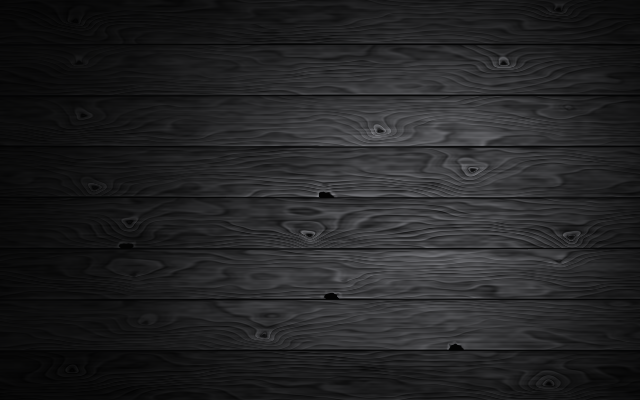
A Shadertoy shader for this texture:

```glsl
// Eight dark charred boards under a soft off-centre light. Grain lines are
// contours of a height field: layered sines bent into rings by hashed knots.
// Stretched noise adds fibres; thin seams and chipped holes part the boards.

const float BOARD_HEIGHT = 0.1275;      // in canvas heights
const float BOARD_SHIFT  = 0.004;       // part of the lowest board cut off
const float SEAM_HALF    = 0.0013;
const float GRAIN_LINES  = 9.0;         // contours across one board
const float GRAIN_DEPTH  = 0.23;
const float FIBRE_DEPTH  = 0.40;
const float KNOT_SPACING = 0.53;
const float KNOT_REACH   = 0.046;
const float KNOT_LIFT    = 5.5;         // contours added at a knot centre
const float CHIP_CHANCE  = 0.6;
const vec2  LIGHT_CENTRE = vec2(1.10, 0.46);
const vec2  LIGHT_WIDTH  = vec2(0.66, 0.47);
const float LIGHT_RIGHT  = 0.43;        // tighter falloff on the right
const float AMBIENT      = 0.022;
const float LIGHT_GAIN   = 0.275;
const vec3  WOOD_TINT    = vec3(0.98, 0.985, 1.02);
const vec3  SEAM_COLOUR  = vec3(0.010, 0.011, 0.013);
const float TAU          = 6.2831853;

float hash(vec2 p) {
    return fract(sin(dot(p, vec2(127.1, 311.7))) * 43758.545);
}

float noise(vec2 p) {
    vec2 i = floor(p), f = fract(p);
    f = f * f * (3.0 - 2.0 * f);
    return mix(mix(hash(i), hash(i + vec2(1, 0)), f.x),
               mix(hash(i + vec2(0, 1)), hash(i + vec2(1, 1)), f.x), f.y);
}

float bump(float x, float width) {
    return exp(-x * x / (width * width));
}

// Layered sines, long in x, that make arches and islands in the grain
float grainWarp(float x, float across, float seed) {
    float sum = 0.0, amp = 1.7;
    vec2 freq = vec2(4.2, 4.6);
    for (int i = 0; i < 4; i++) {
        float phase = seed * (3.7 + float(i));
        float bend = 1.3 * sin(2.7 * across + phase);
        sum += amp * sin(freq.x * x + phase + bend) * cos(freq.y * across + phase * 1.6);
        freq *= vec2(2.1, 1.35);
        amp *= 0.5;
    }
    return sum;
}

// x: nearness, y: dark eye, z: pale halo, summed over a board's knots
vec3 knots(vec2 local, float board) {
    vec3 sum = vec3(0.0);
    for (int i = 0; i < 3; i++) {
        vec2 key = vec2(float(i) + 3.0, board * 7.0 + 1.0);
        float strength = smoothstep(0.05, 0.35, hash(key + 31.0));
        vec2 centre = vec2((float(i) + 0.2 + 0.6 * hash(key)) * KNOT_SPACING,
                           (0.18 + 0.64 * hash(key + 11.0)) * BOARD_HEIGHT);
        vec2 d = (local - centre) * vec2(0.72, 1.2);
        d.y += 0.3 * d.x * (hash(key + 5.0) - 0.5);
        float r = length(d) * (1.0 + 0.15 * sin(3.0 * atan(d.y, d.x + 1e-5) + board));
        float eye = 1.0 - smoothstep(0.003, 0.008, r);
        sum += strength * vec3(exp(-r / KNOT_REACH), eye, bump(r - 0.013, 0.007));
    }
    return sum;
}

// Size-relative distance to a ragged hole on a board's lower edge
float chipDistance(vec2 local, float board) {
    vec2 key = vec2(board, 53.0);
    if (hash(key) > CHIP_CHANCE) return 9.0;
    vec2 centre = vec2(mix(0.3, 1.35, hash(key + 7.0)), 0.005);
    vec2 d = (local - centre) / vec2(0.017, 0.010);
    return length(d) - 1.0 + 0.7 * (noise(local * 130.0 + board) - 0.5);
}

void mainImage(out vec4 fragColor, in vec2 fragCoord) {
    vec2 p = fragCoord / iResolution.y;
    float pixel = 1.0 / iResolution.y;

    // Board coordinates, with barely uneven edges
    float wobble = 0.0009 * sin(3.0 * p.x + 2.0 * sin(9.0 * p.y));
    float row = (p.y + BOARD_SHIFT + wobble) / BOARD_HEIGHT;
    float board = floor(row), across = fract(row);
    vec2 local = vec2(p.x, across * BOARD_HEIGHT);
    float seed = 1.0 + 9.0 * hash(vec2(board, 19.0));

    // Sawtooth contour grain; straight grain yields to rings near knots
    vec3 knot = knots(local, board);
    float near = min(knot.x, 1.0);
    float height = (across - 0.5) * GRAIN_LINES + grainWarp(p.x, across, seed);
    height = height * (1.0 - 0.6 * near) + KNOT_LIFT * knot.x;
    height += 0.45 * noise(local * vec2(22.0, 80.0) + seed * 9.0);
    float fade = 1.0 - smoothstep(0.35, 0.85, fwidth(height));
    float phase = TAU * height;
    float ridge = sin(phase) + 0.5 * sin(2.0 * phase) + 0.3 * sin(3.0 * phase);
    float patches = 0.3 + 0.9 * noise(local * vec2(5.0, 26.0) + seed * 4.0);
    float grain = GRAIN_DEPTH * ridge * fade * (patches + 0.8 * near * near);

    // Fibres and broad stains
    float fibre = noise(p * vec2(12.0, 250.0)) - 0.5
                + 0.7 * (noise(p * vec2(45.0, 150.0) + seed) - 0.5);
    float stain = noise(local * vec2(3.0, 14.0) + seed * 6.0) - 0.5;
    float tone = 1.0 + grain + FIBRE_DEPTH * fibre + 0.30 * stain
               + 0.34 * (hash(vec2(board, 71.0)) - 0.5);
    tone *= (1.0 + 0.35 * knot.z) * (1.0 - 0.7 * min(knot.y, 1.0));

    // Light pool
    vec2 toLight = p - LIGHT_CENTRE;
    toLight /= vec2(toLight.x > 0.0 ? LIGHT_RIGHT : LIGHT_WIDTH.x, LIGHT_WIDTH.y);
    float light = AMBIENT + LIGHT_GAIN * exp(-dot(toLight, toLight));

    // Seam of varying weight, its lit lip and shadow, then chips
    float edge = min(across, 1.0 - across) * BOARD_HEIGHT;
    tone *= 1.0 - 0.35 * exp(-(1.0 - across) * BOARD_HEIGHT / 0.006);
    tone += 0.25 * bump(local.y - 0.0045, 0.002);
    float chip = chipDistance(local, board);
    tone += 0.9 * bump(chip - 0.3, 0.3) * noise(local * 90.0);
    float seamHalf = SEAM_HALF * (0.6 + 0.9 * noise(vec2(p.x * 7.0, floor(row + 0.5))));
    float gap = 1.0 - smoothstep(seamHalf - pixel * 0.5, seamHalf + pixel * 0.7, edge);
    float hole = 1.0 - smoothstep(-0.15, 0.15, chip);

    vec3 colour = WOOD_TINT * light * max(tone, 0.0);
    colour = mix(colour, SEAM_COLOUR, max(gap * 0.92, hole));
    fragColor = vec4(colour, 1.0);
}
```
